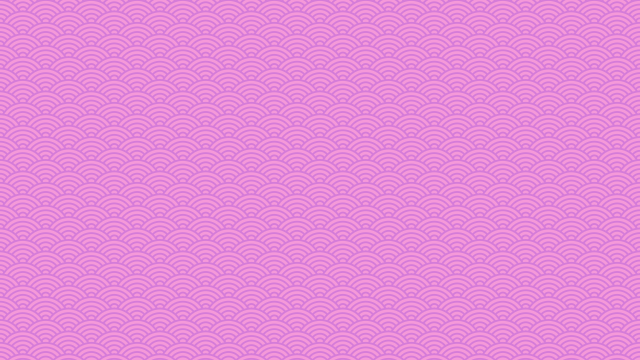
Reproduce this pattern procedurally as a WebGL 2 fragment shader.

```glsl
#version 300 es
precision highp float;
// Seigaiha waves: staggered rows of round scales, each row overlapping the one above.
// Every scale is a disc of five concentric rings; rows are composited back to front.
// Lengths are in scale radii, measured from the top left corner.

uniform vec2 u_resolution;
out vec4 fragColor;

const float REPEATS_ACROSS = 14.0;  // scales per row over the canvas width
const float ROW_STEP = 0.5;         // distance between staggered rows
const float RING_STEP = 0.2;        // distance between ring centre lines
const float LINE_WIDTH = 0.08;
const vec3 FILL_COLOR = vec3(0.96, 0.60, 0.85);
const vec3 LINE_COLOR = vec3(0.835, 0.485, 0.85);

// Coverage of a shape from its signed distance, softened over one pixel
float coverage(float dist, float pixel) {
    return clamp(0.5 - dist / pixel, 0.0, 1.0);
}

// Signed distance to the nearest ring line, counted inward from the rim
float ringDistance(float radius) {
    float offset = mod(1.0 - radius + 0.5 * RING_STEP, RING_STEP) - 0.5 * RING_STEP;
    return abs(offset) - 0.5 * LINE_WIDTH;
}

// Offset from the centre of the nearest scale in the given row
vec2 scaleOffset(vec2 p, float row) {
    float stagger = mod(row, 2.0);
    float dx = mod(p.x - stagger + 1.0, 2.0) - 1.0;
    return vec2(dx, p.y - row * ROW_STEP);
}

void main() {
    float pixel = 2.0 * REPEATS_ACROSS / u_resolution.x;
    vec2 p = vec2(gl_FragCoord.x, u_resolution.y - gl_FragCoord.y) * pixel;

    // Lower rows lie in front of higher ones
    vec3 color = FILL_COLOR;
    float firstRow = floor(p.y / ROW_STEP);
    for (int i = 0; i < 4; i++) {
        float radius = length(scaleOffset(p, firstRow + float(i)));
        vec3 scaleColor = mix(FILL_COLOR, LINE_COLOR, coverage(ringDistance(radius), pixel));
        // Keep the rim solid where the disc edge is softened
        scaleColor = radius > 1.0 ? LINE_COLOR : scaleColor;
        color = mix(color, scaleColor, coverage(radius - 1.0 - 0.5 * LINE_WIDTH, pixel));
    }
    fragColor = vec4(color, 1.0);
}
```
